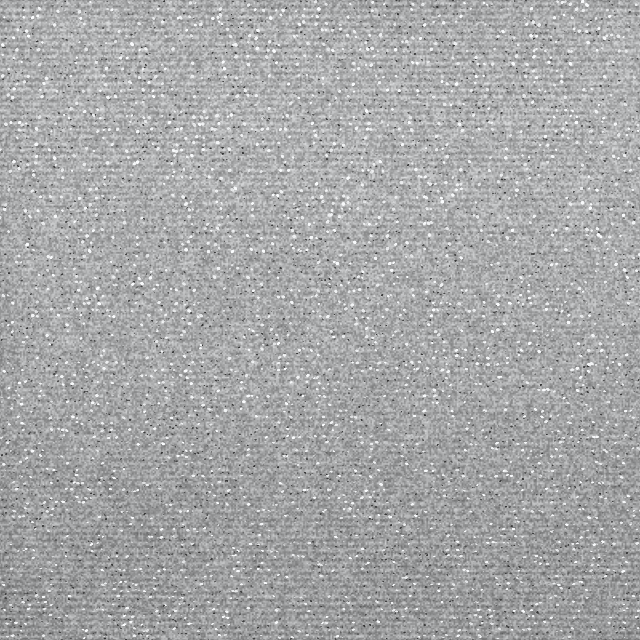
Reproduce this texture procedurally as a three.js fragment shader.

```glsl
// Silver glitter fabric: a grey grained ground woven in fine horizontal rows,
// strewn with clustered white sequins, pale glints and dark specks.
// Each kind of flake is scattered on a jittered grid with one row per thread.
#define ROWS 96.0
#define GRAIN_SCALE 400.0
#define GRAIN_CONTRAST 0.25
#define GROOVE_DEPTH 0.04
#define SEQUIN_DENSITY 0.18
#define SEQUIN_RADIUS 0.0030
#define GLINT_DENSITY 0.16
#define SPECK_DENSITY 0.27
#define SPECK_RADIUS 0.0019
#define EDGE_SOFTNESS 0.0007

varying vec2 vUv;

const float TAU = 6.2831853;
const vec3 SILVER_TINT = vec3(0.994, 1.0, 1.006);
const float SEQUIN_WHITE = 0.99;
const float GLINT_GREY = 0.84;
const float SPECK_BLACK = 0.20;

float hash(vec2 p) {
  vec3 q = fract(p.xyx * 0.1031);
  q += dot(q, q.yzx + 33.33);
  return fract((q.x + q.y) * q.z);
}

vec2 hash2(vec2 p) {
  return vec2(hash(p + 17.3), hash(p + 71.9));
}

float valueNoise(vec2 p) {
  vec2 cell = floor(p);
  vec2 f = fract(p);
  f = f * f * (3.0 - 2.0 * f);
  float low = mix(hash(cell), hash(cell + vec2(1.0, 0.0)), f.x);
  float high = mix(hash(cell + vec2(0.0, 1.0)), hash(cell + 1.0), f.x);
  return mix(low, high, f.y);
}

// Coverage of oval flakes, at most one per cell; squash flattens them.
float scatterFlakes(vec2 uv, vec2 grid, float seed, float density,
                    float radius, float squash, float faintest) {
  vec2 home = floor(uv * grid);
  float coverage = 0.0;
  for (int y = -1; y <= 1; y++) {
    for (int x = -1; x <= 1; x++) {
      vec2 cell = home + vec2(float(x), float(y));
      vec2 id = cell + seed;
      vec2 jitter = (hash2(id) - 0.5) * vec2(0.9, 0.55);
      vec2 offset = uv - (cell + 0.5 + jitter) / grid;
      float cluster = 0.3 + 1.4 * valueNoise(cell / grid * 24.0 + seed);
      float present = step(hash(id + 5.7), density * cluster);
      float size = radius * mix(0.55, 1.0, hash(id + 9.1));
      float lean = (hash(id + 13.7) - 0.5) * 0.7;
      offset.y += offset.x * lean;
      float edge = length(offset * vec2(1.0, squash)) - size;
      float oval = 1.0 - smoothstep(-EDGE_SOFTNESS, EDGE_SOFTNESS, edge);
      float strength = mix(faintest, 1.0, hash(id + 23.3));
      coverage = max(coverage, present * oval * strength);
    }
  }
  return coverage;
}

// Broad lighting: paler towards the top, dimmer at the bottom and left edge.
float softLight(vec2 uv) {
  float light = mix(0.605, 0.69, smoothstep(0.0, 0.85, uv.y));
  light += 0.02 * (0.5 - uv.x) * uv.y;
  light -= 0.04 * exp(-uv.x * 28.0) + 0.03 * exp(-(1.0 - uv.y) * 40.0);
  return light + 0.025 * (valueNoise(uv * 5.0) - 0.5);
}

// Woven rows, deepest near the top and bottom and broken along their length.
float grooves(vec2 uv) {
  float row = uv.y * ROWS;
  float depth = mix(0.4, 1.0, smoothstep(0.05, 0.45, abs(uv.y - 0.45)));
  float wear = 0.5 + valueNoise(vec2(uv.x * 170.0, floor(row + 0.5) * 7.0));
  return GROOVE_DEPTH * depth * wear * cos(TAU * row);
}

void main() {
  // Ground
  float fine = valueNoise(vUv * GRAIN_SCALE) - 0.5;
  float coarse = valueNoise(vUv * GRAIN_SCALE * 0.47 + 50.0) - 0.5;
  float tone = softLight(vUv) - grooves(vUv);
  tone += GRAIN_CONTRAST * (fine + 0.4 * coarse);

  // Dark specks lie in the grooves, half a row below the sequins
  vec2 grooveUv = vUv + vec2(0.0, 0.5 / ROWS);
  float specks = scatterFlakes(grooveUv, vec2(150.0, ROWS), 311.0,
                               SPECK_DENSITY, SPECK_RADIUS, 1.3, 0.2);
  tone = mix(tone, SPECK_BLACK, specks);

  // Pale glints and bright sequins, flatter towards the bottom
  float squash = mix(1.55, 1.05, smoothstep(0.1, 0.7, vUv.y));
  float glints = scatterFlakes(vUv, vec2(140.0, ROWS), 157.0,
                               GLINT_DENSITY, SPECK_RADIUS, squash, 0.4);
  tone = mix(tone, GLINT_GREY, glints);
  float sequins = scatterFlakes(vUv, vec2(128.0, ROWS), 43.0,
                                SEQUIN_DENSITY, SEQUIN_RADIUS, squash, 0.7);
  tone = mix(tone, SEQUIN_WHITE, sequins);

  gl_FragColor = vec4(clamp(tone * SILVER_TINT, 0.0, 1.0), 1.0);
}
```
